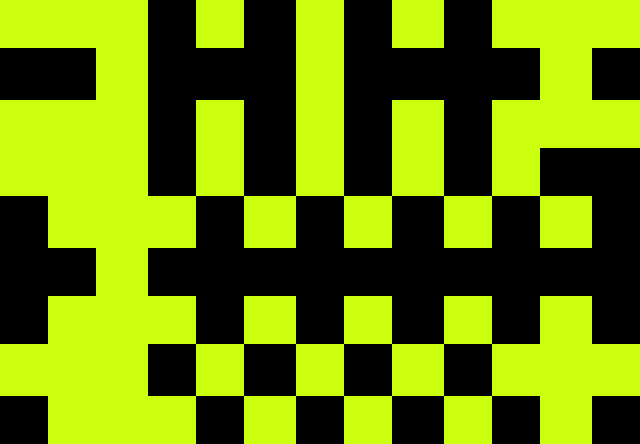
This pattern is drawn by a WebGL 1 fragment shader. Its source:

```glsl
precision highp float;

uniform vec2 u_resolution;

const vec3 LIME = vec3(0.8, 1.0, 0.05);
const vec3 INK = vec3(0.0);
const vec3 PAPER = vec3(1.0);
const float GRID_WIDTH = 160.0;        // fine units across the canvas
const float GRID_HEIGHT = 111.0;       // fine units down to the bottom margin
const float CELL = 37.0 / 3.0;         // cell pitch in fine units
const vec2 SNAP = vec2(0.8, 0.5);      // rounding of cell edges to fine units
const float GAP_COLUMN = 2.0;          // column that always stays lime
const int SAMPLES = 5;                 // antialiasing samples per axis

bool same(float a, float b) {
  return abs(a - b) < 0.5;
}

// Cells count from the top left corner
bool isInk(vec2 cell) {
  float col = cell.x;
  float row = cell.y;
  bool evenCol = mod(col, 2.0) < 0.5;
  bool evenRow = mod(row, 2.0) < 0.5;

  if (same(col, GAP_COLUMN)) return false;

  // Crossbars, the upper one broken in two places
  if (same(row, 1.0)) return !same(col, 6.0) && !same(col, 11.0);
  if (same(row, 5.0)) return true;

  // Lower checks on even columns
  if (row > 3.5 && evenRow) return evenCol;

  // Block at the right edge
  if (same(row, 3.0) && col > 10.5) return true;

  // Upright bars on odd columns
  return !evenCol && col > 2.5 && col < 9.5;
}

vec3 pattern(vec2 pixel) {
  vec2 unit = vec2(pixel.x, u_resolution.y - pixel.y) * GRID_WIDTH / u_resolution.x;
  if (unit.y > GRID_HEIGHT) return PAPER;
  vec2 cell = floor((floor(unit) + SNAP) / CELL);
  return isInk(cell) ? INK : LIME;
}

void main() {
  // Box filter over the pixel
  vec3 total = vec3(0.0);
  float count = float(SAMPLES);
  for (int y = 0; y < SAMPLES; y++) {
    for (int x = 0; x < SAMPLES; x++) {
      vec2 offset = (vec2(float(x), float(y)) + 0.5) / count - 0.5;
      total += pattern(gl_FragCoord.xy + offset);
    }
  }
  gl_FragColor = vec4(total / (count * count), 1.0);
}
```
